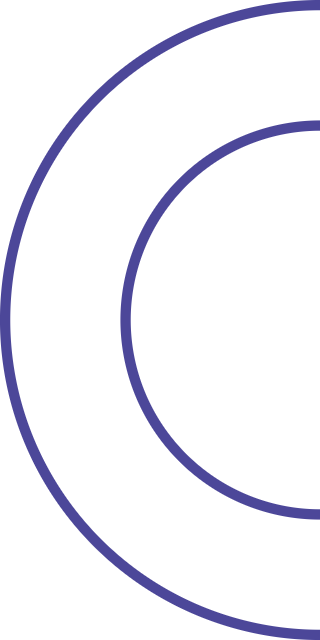
A WebGL 2 fragment shader for this background:

```glsl
#version 300 es
precision highp float;
// Two concentric violet rings, cut in half by the right edge, on white.

#define OUTER_RADIUS 0.4920
#define INNER_RADIUS 0.3038
#define STROKE_WIDTH 0.0161
#define RING_COLOR vec3(0.298, 0.278, 0.600)
#define PAPER_COLOR vec3(1.0)

uniform vec2 u_resolution;
out vec4 fragColor;

// Signed distance to a ring whose stroke is centred on the radius
float ringDistance(vec2 p, float radius) {
    return abs(length(p) - radius) - 0.5 * STROKE_WIDTH;
}

void main() {
    // Canvas heights, measured from the middle of the right edge
    vec2 center = u_resolution * vec2(1.0, 0.5);
    vec2 p = (gl_FragCoord.xy - center) / u_resolution.y;

    // Union of both rings, smoothed over one pixel
    float d = min(ringDistance(p, OUTER_RADIUS), ringDistance(p, INNER_RADIUS));
    float coverage = clamp(0.5 - d * u_resolution.y, 0.0, 1.0);

    fragColor = vec4(mix(PAPER_COLOR, RING_COLOR, coverage), 1.0);
}
```
